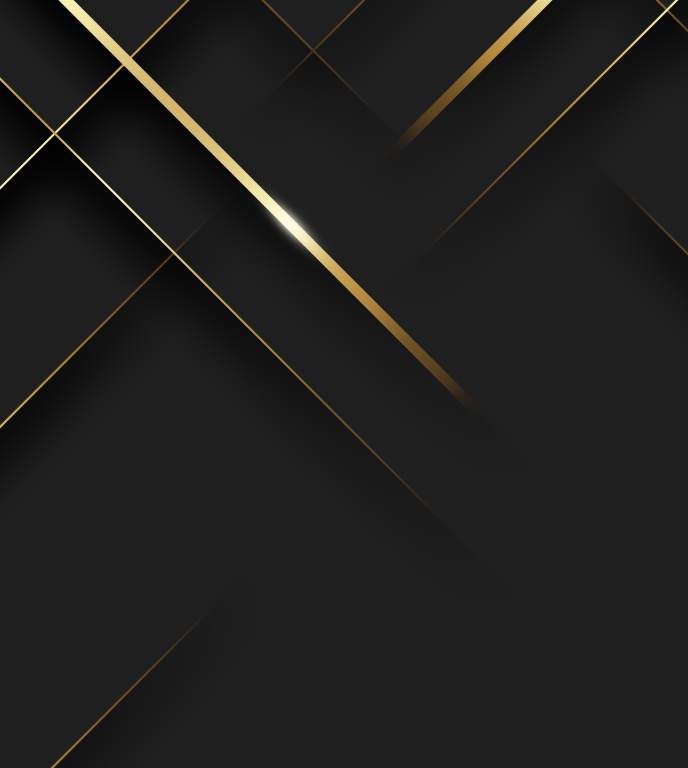
Write a WebGL 1 fragment shader that draws this background.

```glsl
precision highp float;
// Dark charcoal backdrop crossed by diagonal gold foil strips with soft shadows and a glint.

#define CHARCOAL vec3(0.122)
#define UMBER vec3(0.15, 0.11, 0.10)
#define BRONZE vec3(0.40, 0.30, 0.13)
#define GOLD vec3(0.74, 0.57, 0.26)
#define PALE vec3(0.97, 0.94, 0.69)
#define THICK 0.0070
#define THIN 0.0014
#define SHADOW_WIDTH 0.092
#define SHADOW_REACH 1.18
#define DIP 0.22
#define GLINT_POS vec2(0.378, 0.708)
#define GLINT_SIZE vec2(0.036, 0.0105)

uniform vec2 u_resolution;

vec2 p;             // position in canvas heights
float shade = 1.0;  // combined shadow factor
vec4 foil = vec4(0.0); // premultiplied strip colour

// Metallic ramp from burnt umber to pale gold
vec3 foilColor(float heat) {
    vec3 c = mix(UMBER, BRONZE, smoothstep(0.05, 0.38, heat));
    c = mix(c, GOLD, smoothstep(0.32, 0.68, heat));
    return mix(c, PALE, smoothstep(0.62, 1.0, heat));
}

// Diagonal strip: dir holds signs, run is its horizontal extent,
// heat goes from start to top at peak, then cools to nothing at the end.
void strip(vec2 origin, vec2 dir, float run, float halfWidth,
           float start, float top, float peak, float shadow) {
    vec2 q = p - origin;
    float t = dot(q, dir) / (2.0 * run);
    vec2 up = normalize(vec2(-dir.x * dir.y, 1.0));
    float below = -dot(q, up);
    float pixel = 1.0 / u_resolution.y;

    // Shadow falls only on the lower side
    float falloff = 1.0 - smoothstep(0.0, SHADOW_WIDTH, below);
    float along = 1.0 - smoothstep(0.0, SHADOW_REACH, t);
    float side = smoothstep(-pixel, pixel, below);
    shade *= 1.0 - shadow * falloff * along * side;

    // Brightness along the strip
    float u = clamp(t / max(peak, 0.001), 0.0, 1.0);
    float heat = mix(start, top, u) - DIP * 4.0 * u * (1.0 - u);
    heat *= 1.0 - clamp((t - peak) / (1.0 - peak), 0.0, 1.0);
    float cover = clamp((halfWidth - abs(below)) / pixel + 0.5, 0.0, 1.0);
    cover *= smoothstep(0.0, 0.22, heat);
    foil = mix(foil, vec4(foilColor(heat), 1.0), cover);
}

// Elongated flare on the main strip
float glint() {
    vec2 q = p - GLINT_POS;
    vec2 axes = vec2(q.x - q.y, q.x + q.y) * 0.7071 / GLINT_SIZE;
    return exp(-dot(axes, axes));
}

void main() {
    p = gl_FragCoord.xy / u_resolution.y;
    vec2 rise = vec2(1.0, 1.0);
    vec2 drop = vec2(1.0, -1.0);

    // Faint hairlines
    strip(vec2(0.342, 1.0), drop, 0.211, THIN, 0.36, 0.36, 0.0, 0.38);
    strip(vec2(0.474, 1.0), -rise, 0.163, THIN, 0.34, 0.34, 0.0, 0.30);
    strip(vec2(0.8555, 1.0), drop, 0.12, THIN, 0.46, 0.46, 0.0, 0.38);
    strip(vec2(0.893, 0.672), -drop, 0.125, THIN, 0.32, 0.32, 0.0, 0.45);
    strip(vec2(0.0677, 0.0), rise, 0.245, THIN, 0.58, 0.58, 0.0, 0.38);

    // Bright hairlines
    strip(vec2(0.0, 0.444), rise, 0.315, THIN, 0.78, 0.78, 0.0, 0.65);
    strip(vec2(0.8815, 1.0), -rise, 0.36, THIN, 1.0, 1.0, 0.0, 0.55);
    strip(vec2(0.0, 0.755), rise, 0.54, THIN, 1.05, 1.05, 0.0, 0.85);
    strip(vec2(0.0, 0.8975), drop, 0.62, THIN, 0.78, 1.05, 0.20, 0.88);

    // Broad strips
    strip(vec2(0.7096, 1.0), -rise, 0.219, THICK, 0.88, 0.88, 0.0, 0.55);
    strip(vec2(0.0859, 1.0), drop, 0.557, THICK, 1.0, 1.0, 0.50, 0.92);

    vec3 color = CHARCOAL * shade * (1.0 - foil.a) + foil.rgb;
    color = mix(color, vec3(1.0, 0.98, 0.90), glint());
    gl_FragColor = vec4(color, 1.0);
}
```
